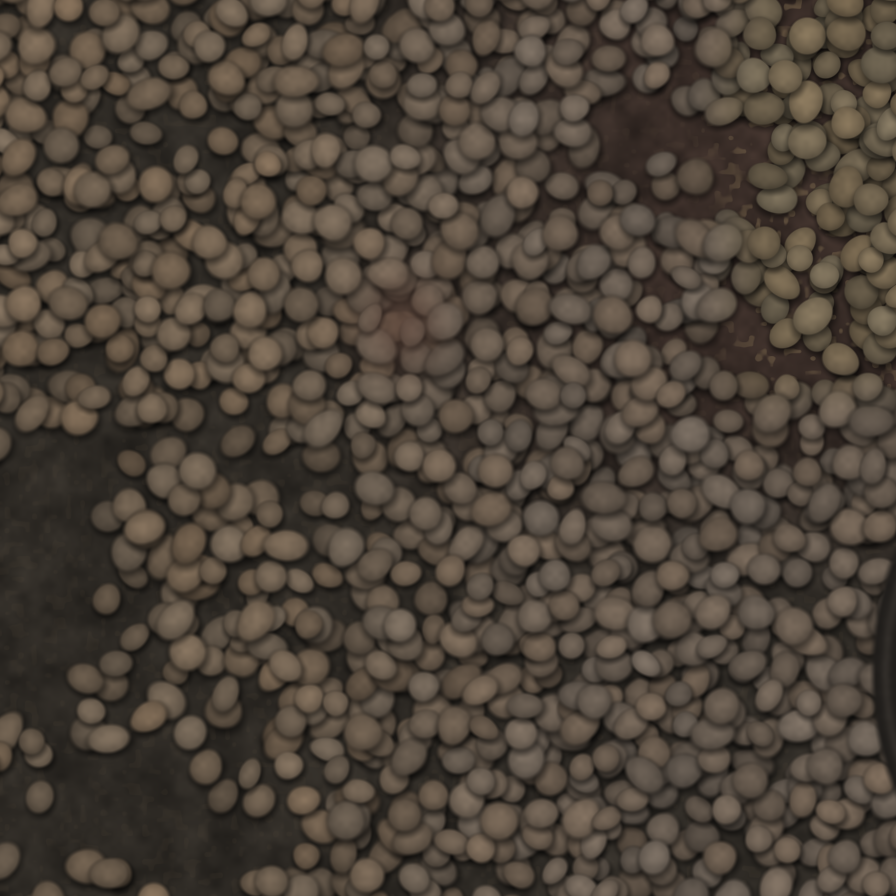
Give the GLSL for this texture, as a three.js fragment shader.

```glsl
// Soft-focus bed of rounded pebbles lying on dark soil with bare patches.
// Three jittered grids of egg-shaped stones are composited from bottom to top,
// each stone casting a soft shadow; a density field decides where stones lie.

varying vec2 vUv;

const float CELL = 0.043;            // grid spacing of the stones
const int LAYERS = 3;
const float RADIUS_MIN = 0.33;       // stone radius in cells
const float RADIUS_MAX = 0.50;
const float STRETCH_MAX = 1.55;      // longest length to width ratio
const float TILT = 0.35;             // preferred direction, radians
const float TILT_SPREAD = 2.2;
const float BLUR_SOFT = 0.17;        // edge softness in stone radii
const float BLUR_SHARP = 0.07;
const float SHADOW = 0.48;
const float DOME = 0.27;             // darkening toward the rim
const vec2 SHADOW_SHIFT = vec2(0.03, -0.08);

const vec3 STONE_WARM = vec3(0.485, 0.420, 0.350);
const vec3 STONE_GREY = vec3(0.465, 0.412, 0.362);
const vec3 STONE_SHARP = vec3(0.500, 0.445, 0.355);
const vec3 SOIL_GREY = vec3(0.175, 0.160, 0.140);
const vec3 SOIL_RED = vec3(0.215, 0.168, 0.148);
const vec3 GRIT = vec3(0.430, 0.360, 0.270);
const vec3 RUST = vec3(0.360, 0.265, 0.225);
const vec3 DISC = vec3(0.125, 0.115, 0.105);

vec3 hash3(vec2 p) {
  vec3 q = fract(vec3(p.xyx) * vec3(0.1031, 0.1030, 0.0973));
  q += dot(q, q.yxz + 33.33);
  return fract((q.xxy + q.yzz) * q.zyx);
}

float noise(vec2 p) {
  vec2 i = floor(p), f = fract(p);
  f = f * f * (3.0 - 2.0 * f);
  float low = mix(hash3(i).x, hash3(i + vec2(1.0, 0.0)).x, f.x);
  float high = mix(hash3(i + vec2(0.0, 1.0)).x, hash3(i + 1.0).x, f.x);
  return mix(low, high, f.y);
}

// Soft elliptical spot, 1 at its centre
float spot(vec2 p, vec2 centre, vec2 size) {
  vec2 q = (p - centre) / size;
  return exp(-dot(q, q));
}

// Sharply focused, gritty corner
float cornerFocus(vec2 p) {
  return smoothstep(0.80, 0.88, p.x + 0.04 * noise(p * 9.0))
       * smoothstep(0.52, 0.62, p.y);
}

// Chance that a stone lies at p
float density(vec2 p) {
  float bare = 1.3 * spot(p, vec2(0.01, 0.36), vec2(0.11, 0.12))
             + 0.7 * spot(p, vec2(0.14, 0.10), vec2(0.24, 0.16))
             + 0.6 * spot(p, vec2(0.20, 0.50), vec2(0.20, 0.04))
             + 0.6 * spot(p, vec2(0.20, 0.83), vec2(0.10, 0.03))
             + 1.1 * spot(p, vec2(0.72, 0.86), vec2(0.09, 0.055))
             + 0.9 * spot(p, vec2(0.85, 0.61), vec2(0.09, 0.06))
             + 0.7 * spot(p, vec2(0.82, 0.79), vec2(0.04, 0.06));
  float patches = smoothstep(0.45, 0.85, noise(p * 9.0 + 4.0));
  float packed = mix(0.80, 0.98, smoothstep(0.1, 0.6, p.x));
  return packed - bare - patches * mix(0.5, 0.15, smoothstep(0.2, 0.7, p.x));
}

vec3 soil(vec2 p, float focus) {
  float redness = smoothstep(0.3, 0.8, p.x) * smoothstep(0.3, 0.6, p.y);
  vec3 colour = mix(SOIL_GREY, SOIL_RED, redness);
  colour *= 0.72 + 0.36 * noise(p * 28.0) + 0.24 * noise(p * 75.0);
  float grit = smoothstep(0.62, 0.85, noise(p * 130.0));
  return mix(colour, GRIT, grit * (0.08 + 0.55 * focus));
}

// Lays one stone and its shadow over the colour below
vec3 layStone(vec3 below, vec2 offset, vec2 id, vec3 tint, float blur) {
  vec3 shape = hash3(id + 71.0), look = hash3(id + 139.0);
  float angle = TILT + (shape.x - 0.5) * TILT_SPREAD;
  float c = cos(angle), s = sin(angle);
  mat2 turn = mat2(c, -s, s, c);
  float stretch = sqrt(mix(1.0, STRETCH_MAX, shape.y * shape.y));
  vec2 radii = mix(RADIUS_MIN, RADIUS_MAX, shape.z) * vec2(stretch, 1.0 / stretch);
  vec2 q = turn * offset / radii;
  vec2 shade = turn * (offset - SHADOW_SHIFT) / radii;
  q.y *= 1.0 + 0.3 * (look.x - 0.5) * clamp(q.x, -1.5, 1.5);
  float d = length(q);
  below *= 1.0 - SHADOW * (1.0 - smoothstep(0.75, 1.42, length(shade)));
  float light = mix(0.86, 1.08, look.y) * (1.0 - DOME * d * d + 0.12 * offset.y);
  vec3 stone = tint * light * mix(vec3(1.03, 1.0, 0.96), vec3(0.98, 1.0, 1.02), look.z);
  return mix(below, stone, 1.0 - smoothstep(1.0 - blur, 1.0 + blur, d));
}

void main() {
  vec2 p = vUv;
  float focus = cornerFocus(p);
  float blur = mix(BLUR_SOFT, BLUR_SHARP, focus);
  vec3 tint = mix(STONE_WARM, STONE_GREY, smoothstep(0.2, 0.7, p.x));
  tint = mix(tint, STONE_SHARP, focus);
  vec3 colour = soil(p, focus);

  // Stones, lower layers dimmer
  for (int layer = 0; layer < LAYERS; layer++) {
    float level = float(layer);
    vec2 shift = level * vec2(0.37, 0.61);
    vec2 g = p / CELL + shift;
    vec3 layerTint = tint * (0.86 + 0.07 * level);
    for (int y = -1; y <= 1; y++) for (int x = -1; x <= 1; x++) {
      vec2 cell = floor(g) + vec2(float(x), float(y));
      vec2 id = cell + 20.0 + level * 57.0;
      vec3 place = hash3(id);
      vec2 centre = cell + mix(vec2(0.12), vec2(0.88), place.xy);
      if (place.z < density((centre - shift) * CELL))
        colour = layStone(colour, g - centre, id, layerTint, blur);
    }
  }

  // Rusty stain, dark disc at the right edge, fine mottling
  colour = mix(colour, RUST, 0.65 * spot(p, vec2(0.45, 0.64), vec2(0.045, 0.05)));
  float rim = length((p - vec2(1.09, 0.25)) / vec2(0.115, 0.21)) - 1.0;
  vec3 disc = DISC * (1.0 + 0.5 * spot(vec2(rim, 0.0), vec2(-0.12, 0.0), vec2(0.05)));
  colour = mix(colour, disc, 1.0 - smoothstep(-0.03, 0.05, rim));
  colour *= 0.96 + 0.08 * noise(p * 150.0);
  gl_FragColor = vec4(colour, 1.0);
}
```
